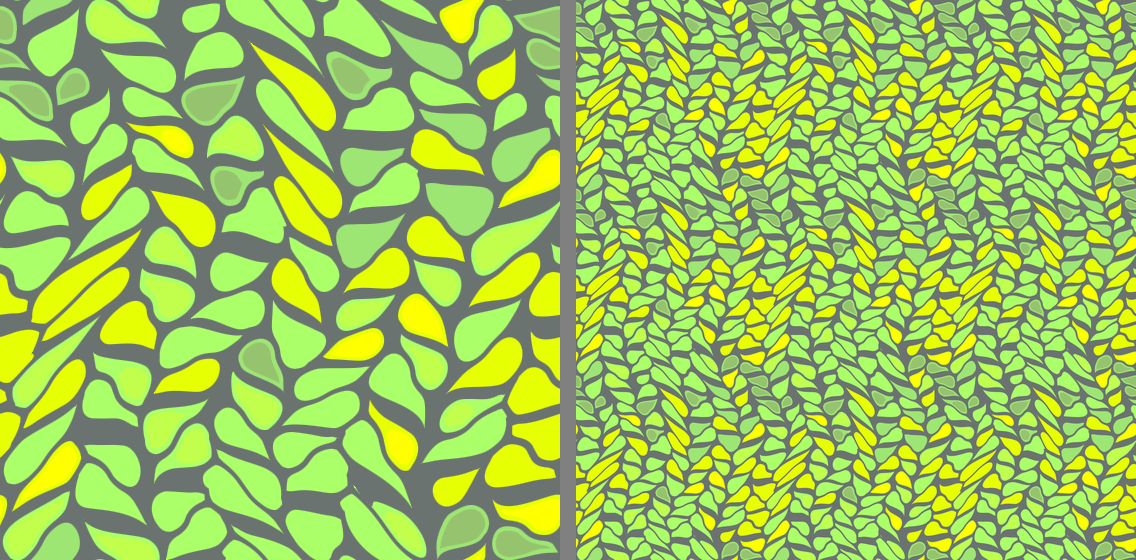
Left, the tile; right, the same tile 3 across and 3 down.
Write a WebGL 2 fragment shader that draws this pattern.

```glsl
#version 300 es
precision highp float;
// Tiling foliage of teardrop leaves: stems rise and fall in alternate columns
// and bear staggered left and right leaves that interlock with the next column.
// A periodic swirl of the plane bends them all; a gap keeps neighbours apart.
uniform vec2 u_resolution;
out vec4 fragColor;

const float TAU = 6.2831853;
const vec2 GRID = vec2(8.0, 7.0);   // columns (even) and rows per tile
const float GAP = 0.009;
const float INSET = 0.0068;

const vec3 GROUND = vec3(0.42, 0.45, 0.44);
const vec3 LIME = vec3(0.67, 1.00, 0.41);
const vec3 LIME_CORE = vec3(0.76, 1.00, 0.30);
const vec3 YELLOW = vec3(0.90, 1.00, 0.01);
const vec3 YELLOW_CORE = vec3(1.00, 1.00, 0.00);
const vec3 SAGE = vec3(0.62, 0.90, 0.45);
const vec3 SAGE_CORE = vec3(0.59, 0.77, 0.43);

vec3 hash3(vec3 p) {
  p = fract(p * vec3(0.1031, 0.1030, 0.0973) + 0.37);
  p += dot(p, p.yxz + 33.33);
  return fract((p.xxy + p.yxx) * p.zyx);
}

// Smooth distortion that repeats with the unit tile.
vec2 swirl(vec2 p) {
  return p + 0.062 * sin(TAU * (p.yx + vec2(0.10, 0.45)))
           + 0.015 * sin(TAU * (vec2(p.x + 2.0 * p.y, 2.0 * p.x - p.y) + vec2(0.3, 0.7)));
}

// Distance to a bowed cone with a sharp tip and a round head.
float teardrop(vec2 p, vec2 tip, vec2 head, float radius, float bow) {
  vec2 axis = head - tip;
  float len = length(axis);
  axis /= len;
  radius = min(radius, 0.45 * len);
  p -= tip;
  p = vec2(dot(p, vec2(axis.y, -axis.x)), dot(p, axis));
  float t = clamp(p.y / len, 0.0, 1.0);
  float waist = t * (1.0 - t) * (1.0 - t);
  p.x = abs(p.x - bow * len * waist);
  float s = radius / len;
  float c = sqrt(1.0 - s * s);
  float k = dot(p, vec2(s, c));
  float d = k < 0.0 ? length(p)
          : k > c * len ? length(p - vec2(0.0, len)) - radius
          : dot(p, vec2(c, -s));
  return d + 0.5 * radius * waist;
}

float smoothMax(float a, float b, float k) {
  float h = max(k - abs(a - b), 0.0) / k;
  return max(a, b) + 0.25 * h * h * k;
}

float coverage(float d, float pixel) { return clamp(0.5 - d / pixel, 0.0, 1.0); }

// Leaf on one side of a stem; stagger and lean make columns interlock.
float leaf(vec2 p, vec2 cell, float side, vec3 rnd) {
  float odd = mod(cell.x, 2.0);
  float rise = 1.0 - 2.0 * odd;
  float stagger = 0.235 * odd + (side * rise < 0.0 ? 0.5 : 0.0);
  vec2 root = cell + vec2(0.5, 0.5 + stagger) + 0.10 * (rnd.zx - 0.5);
  float size = rnd.z < 0.08 ? 0.7 : mix(0.92, 1.08, rnd.x);
  vec2 way = vec2(side, rise);
  vec2 tip = root + 0.05 * way;
  vec2 head = root + way * (vec2(0.70, 0.52) * size + 0.10 * (rnd.yx - 0.5));
  float radius = 0.040 * size * mix(0.93, 1.10, rnd.y);
  float bow = -side * rise * mix(0.2, 0.6, rnd.z);
  return teardrop(p, tip / GRID, head / GRID, radius, bow);
}

// Colour family value, shared by runs of cells along a stem.
float family(vec2 cell, float rnd) {
  float run = floor(mod(cell.y + 2.0 * cell.x, GRID.y) * 3.0 / GRID.y);
  return fract(0.618 * (cell.x * 3.0 + run) + 0.16 * rnd);
}

void main() {
  vec2 p = swirl(gl_FragCoord.xy / u_resolution);
  vec2 home = floor(p * GRID);

  // Nearest and second nearest leaf.
  float near = 9.0, next = 9.0, kind = 0.0, coreRnd = 0.0;
  for (int j = -2; j <= 2; j++)
  for (int i = -2; i <= 2; i++) {
    vec2 cell = home + vec2(i, j);
    vec2 id = mod(cell, GRID);
    for (float side = -1.0; side <= 1.0; side += 2.0) {
      vec3 rnd = hash3(vec3(id, 11.0 + side * 3.0));
      float d = leaf(p, cell, side, rnd);
      if (d < near) {
        next = near;
        near = d;
        kind = family(id, rnd.x);
        coreRnd = fract(rnd.z * 7.0 + rnd.y);
      } else next = min(next, d);
    }
  }
  float body = smoothMax(near, 0.5 * (GAP - next + near), 0.008);
  float pixel = max(fwidth(body), 0.0002);

  // Flat fill, with a core of a second tone in some leaves.
  vec3 fill = LIME, core = LIME_CORE;
  float coreShare = 0.27;
  if (kind < 0.25) { fill = YELLOW; core = YELLOW_CORE; coreShare = 0.35; }
  else if (kind < 0.45) { fill = SAGE; core = SAGE_CORE; coreShare = 0.55; }
  float inner = coverage(body + INSET, pixel) * step(coreRnd, coreShare);
  vec3 color = mix(fill, core, inner);
  fragColor = vec4(mix(GROUND, color, coverage(body, pixel)), 1.0);
}
```
